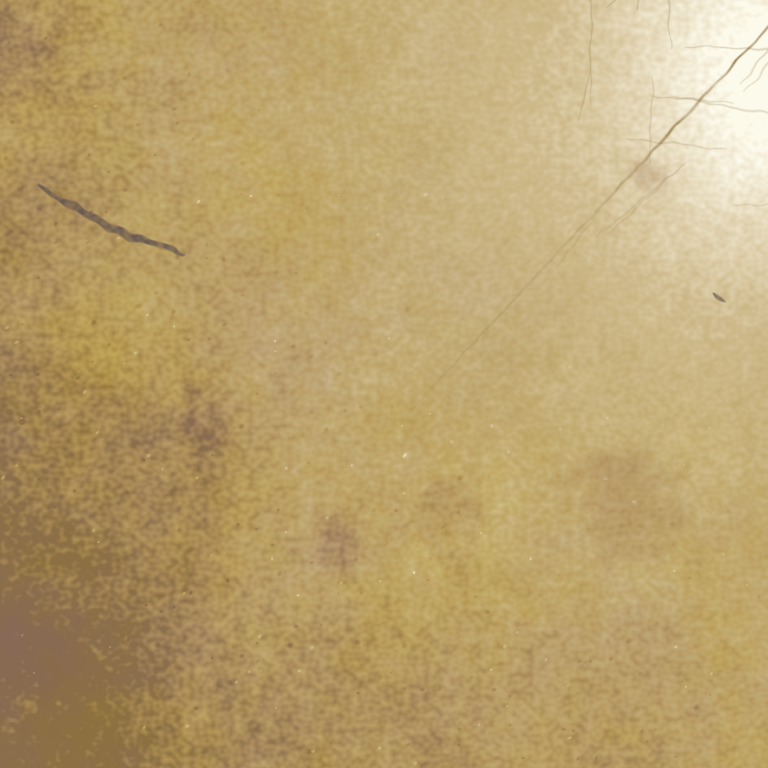
A Shadertoy shader for this texture:

```glsl
// Worn, stained brass sheet with fine grain, scratches and a glow at the upper right.

#define GLOW_CENTRE   vec2(1.03, 0.90)
#define TONE_AT_GLOW  5.05
#define TONE_FALLOFF  3.5
#define MOTTLE_AMOUNT 1.1
#define GRAIN_SCALE   vec2(118.0, 136.0)
#define GRAIN_AMOUNT  1.15
#define FLECK_DENSITY 0.13
#define SPARK_DENSITY 0.05
#define HAIRLINES     16
#define SCRATCH_COLOR vec3(0.53, 0.43, 0.23)
#define GOUGE_COLOR   vec3(0.41, 0.35, 0.32)

// Brass tones from dark patina to the bright reflection
const vec3 BRASS[7] = vec3[7](
    vec3(0.55, 0.44, 0.28), vec3(0.66, 0.54, 0.33), vec3(0.73, 0.62, 0.38),
    vec3(0.76, 0.67, 0.45), vec3(0.81, 0.73, 0.55), vec3(0.90, 0.85, 0.73),
    vec3(0.99, 0.98, 0.92));

// Soft stains: centre x, centre y, radius
const vec3 STAINS[7] = vec3[7](
    vec3(0.58, 0.32, 0.065), vec3(0.43, 0.29, 0.045), vec3(0.82, 0.34, 0.08),
    vec3(0.845, 0.77, 0.025), vec3(0.27, 0.45, 0.04), vec3(0.02, 0.13, 0.10),
    vec3(0.00, 0.93, 0.07));

vec2 hash2(vec2 cell) {
    uvec2 v = uvec2(ivec2(cell)) * 1664525u + 1013904223u;
    v.x += v.y * 1664525u;
    v.y += v.x * 1664525u;
    v ^= v >> 16u;
    v.x += v.y * 1664525u;
    v.y += v.x * 1664525u;
    v ^= v >> 16u;
    return vec2(v >> 8u) / 16777216.0;
}

float corner(vec2 cell, vec2 offset) {
    float angle = 6.2832 * hash2(cell).x;
    return dot(vec2(cos(angle), sin(angle)), offset);
}

float gradientNoise(vec2 p) {
    vec2 i = floor(p), f = p - i, e = vec2(1, 0);
    vec2 u = f * f * f * (f * (f * 6.0 - 15.0) + 10.0);
    return mix(mix(corner(i, f), corner(i + e, f - e), u.x),
               mix(corner(i + e.yx, f - e.yx), corner(i + 1.0, f - 1.0), u.x), u.y);
}

float fbm(vec2 p) {
    float sum = 0.0, amp = 1.0;
    for (int i = 0; i < 4; i++) {
        sum += amp * gradientNoise(p);
        p = mat2(1.6, 1.2, -1.2, 1.6) * p + 17.3;
        amp *= 0.58;
    }
    return sum;
}

vec3 brass(float tone) {
    tone = clamp(tone, 0.0, 5.99);
    int i = int(tone);
    return mix(BRASS[i], BRASS[i + 1], fract(tone));
}

// Tapered stroke: x is coverage, y is position along the line
vec2 stroke(vec2 p, vec2 a, vec2 b, float width) {
    vec2 ab = b - a;
    float along = clamp(dot(p - a, ab) / dot(ab, ab), 0.0, 1.0);
    float taper = width * (0.3 + 2.8 * along * (1.0 - along));
    float soft = 0.0012 + 0.5 / iResolution.y;
    float d = length(p - a - ab * along);
    return vec2(1.0 - smoothstep(taper - soft, taper + soft, d), along);
}

// One small oval per occupied cell
float flecks(vec2 p, float scale, float density) {
    vec2 q = p * scale, id = floor(q);
    vec2 place = hash2(id + 31.0), kind = hash2(id + 173.0);
    vec2 d = q - id - 0.5 - (place - 0.5) * 0.5;
    d = mat2(0.8, -0.6, 0.6, 0.8) * d * vec2(1.0, 1.3);
    float radius = mix(0.12, 0.25, kind.y);
    return step(kind.x, density) * (1.0 - smoothstep(0.3 * radius, radius, length(d)));
}

void mainImage(out vec4 fragColor, in vec2 fragCoord) {
    vec2 p = fragCoord / iResolution.y;
    float cloud = fbm(p * 5.0 + 3.0);
    float mottle = fbm(p * 19.0 + 40.0);
    vec2 warp = 0.004 * vec2(gradientNoise(p * 45.0), gradientNoise(p * 45.0 + 9.0));

    // Broad light and patina
    float d = length(p - GLOW_CENTRE);
    float worn = smoothstep(0.25, 0.85, d);
    float tone = TONE_AT_GLOW - TONE_FALLOFF * d + 1.5 * exp(-d * d / 0.045);
    tone += MOTTLE_AMOUNT * mix(0.35, 1.0, worn) * (0.65 * cloud + 0.5 * mottle);
    float patch_ = min(0.20 + 0.30 * p.y - p.x, 0.56 - 0.35 * p.x - p.y);
    float patina = smoothstep(-0.03, 0.04, patch_ + 0.05 * cloud + 0.025 * mottle);
    tone -= 0.75 * patina;

    float stain = 0.0;
    for (int i = 0; i < 7; i++) {
        float r = length(p - STAINS[i].xy) / STAINS[i].z + 0.5 * mottle + 0.3 * cloud;
        stain = max(stain, 1.0 - smoothstep(0.4, 1.25, r));
    }
    tone -= 0.65 * stain;

    // Fine grain, dark pits and bright sparks
    float grain = gradientNoise(p * GRAIN_SCALE) + 0.7 * gradientNoise(p * GRAIN_SCALE * 0.5 + 60.0);
    tone += GRAIN_AMOUNT * mix(0.4, 1.0, worn) * grain;
    tone -= 0.9 * worn * flecks(p + warp, 46.0, FLECK_DENSITY);
    tone += 1.8 * worn * flecks(p + warp + 5.0, 60.0, SPARK_DENSITY * (1.0 - p.y));
    vec3 color = brass(tone);

    // Yellow tarnish drifting against grey and red-brown
    float hue = fbm(p * 4.0 + 80.0) + 0.5 * gradientNoise(p * 32.0);
    color += worn * hue * vec3(0.012, 0.012, -0.055);
    color += (0.5 * patina + stain) * vec3(-0.01, -0.015, 0.02);

    // Hairlines crossing the glow
    for (int i = 0; i < HAIRLINES; i++) {
        vec2 seed = hash2(vec2(i, 7)), form = hash2(vec2(i, 23));
        vec2 start = vec2(0.72, 0.62) + seed * vec2(0.25, 0.38);
        float angle = i % 3 == 0 ? 0.75 : (i % 3 == 1 ? -0.12 : 1.5);
        angle += 0.35 * (form.x - 0.5);
        vec2 end = start + (0.06 + 0.16 * form.y) * vec2(cos(angle), sin(angle));
        float line = stroke(p + warp, start, end, 0.0009).x;
        color = mix(color, SCRATCH_COLOR, line * (0.15 + 0.2 * seed.y));
    }

    // Long diagonal scratch, fading toward the middle
    vec2 scratch = stroke(p + 0.6 * warp, vec2(1.08, 1.05), vec2(0.52, 0.45), 0.0018);
    float fade = mix(0.85, 0.2, smoothstep(0.2, 0.65, scratch.y));
    color = mix(color, SCRATCH_COLOR, scratch.x * fade * (0.8 + 0.6 * mottle));

    // Dark gouges
    vec2 bend = vec2(0.0, 0.06 * (p.x - 0.05) * (0.25 - p.x) * 20.0);
    float gouge = stroke(p + bend + 1.4 * warp, vec2(0.05, 0.76), vec2(0.24, 0.672), 0.0055).x;
    gouge = max(gouge, stroke(p + warp, vec2(0.928, 0.618), vec2(0.943, 0.606), 0.003).x);
    color = mix(color, GOUGE_COLOR, gouge * clamp(0.75 + 0.5 * grain, 0.0, 1.0));

    fragColor = vec4(clamp(color, 0.0, 1.0), 1.0);
}
```
